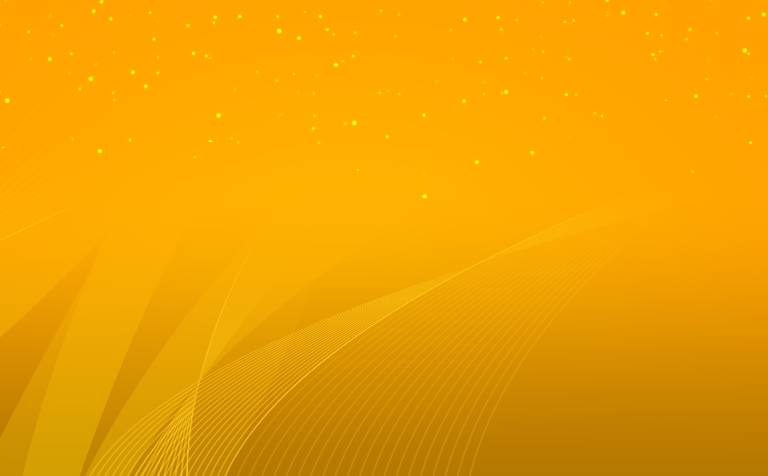
This background is drawn by a WebGL 1 fragment shader. Its source:

```glsl
precision highp float;
uniform vec2 u_resolution;

float hash(vec2 c) {
  vec3 q = fract(vec3(c.xyx) * 0.1031);
  q += dot(q, q.yzx + 33.33);
  return fract((q.x + q.y) * q.z);
}

// Horizontal position of a bent edge at height h
float bend(vec3 k, float h) {
  return dot(k, vec3(1.0, h, h * h));
}

// 1 to the left of an edge, 0 to the right
float leftOf(float edge, float x) {
  float soft = 1.0 / u_resolution.y;
  return 1.0 - smoothstep(-soft, soft, x - edge);
}

float between(float a, float b, float x) {
  return leftOf(b, x) * (1.0 - leftOf(a, x));
}

// One thin line along an edge
float thread(float edge, float x, float width) {
  float soft = 1.2 / u_resolution.y;
  return 1.0 - smoothstep(width, width + soft, abs(x - edge));
}

// Evenly spread threads from edge a to edge b
float strands(float a, float b, float x, float count) {
  float span = b - a;
  span = abs(span) < 0.0005 ? 0.0005 : span;
  float t = (x - a) / span;
  float gap = abs(span) / count;
  float d = abs(fract(t * count + 0.5) - 0.5) * gap;
  float soft = 1.5 / u_resolution.y;
  float line = 1.0 - smoothstep(0.0004, 0.0004 + soft, d);
  line *= min(1.0, gap / (2.0 * soft) + 0.25);
  return line * step(-0.01, t) * step(t, 1.01);
}

// Scattered sparks, thinning out downwards
vec3 sparks(vec2 p) {
  vec3 light = vec3(0.0);
  for (int i = 0; i < 3; i++) {
    float layer = float(i);
    float size = 0.043 + 0.019 * layer;
    vec2 g = p / size + layer * 17.3;
    vec2 cell = floor(g);
    vec2 jitter = vec2(hash(cell + 3.7), hash(cell + 41.2));
    float d = length(fract(g) - 0.25 - 0.5 * jitter) * size;
    float power = hash(cell + 77.1);
    float chance = 0.36 * smoothstep(0.55, 0.9, p.y);
    float lit = step(hash(cell + 9.4), chance);
    float radius = 0.0018 + 0.0034 * power * power * power;
    float core = 1.0 - smoothstep(radius * 0.5, radius + 0.0015, d);
    float halo = 0.3 * (1.0 - smoothstep(0.0, 0.0105, d));
    light += lit * (0.25 + 0.75 * power) * (core * vec3(0.1, 0.32, 0.06) + halo * vec3(0.0, 0.2, 0.0));
  }
  return light;
}

void main() {
  vec2 p = gl_FragCoord.xy / u_resolution.y;
  float x = p.x;
  float h = p.y;

  // Orange field with a golden centre and a dark floor
  vec2 off = p - vec2(0.72, 0.48);
  float glow = exp(-1.8 * off.x * off.x - 5.0 * off.y * off.y);
  vec3 color = mix(vec3(1.0, 0.625, 0.0), vec3(1.0, 0.7, 0.0), glow);
  float floorShade = 1.0 - smoothstep(-0.1, 0.6, h);
  color = mix(color, vec3(0.69, 0.46, 0.0), floorShade);

  // Edges of the ribbons
  float leaf = bend(vec3(-0.36, 1.36, -0.42), h);
  float outer = bend(vec3(-0.04, 0.5, 0.08), h);
  float inner = bend(vec3(0.046, 0.25, 0.2), h);
  float bladeEnd = bend(vec3(0.168, 0.34, 0.16), h);
  float sashStart = bend(vec3(0.178, 0.5, 0.4), h);
  float sashEnd = bend(vec3(0.273, 0.55, 0.95), h);
  float veilEnd = bend(vec3(0.47, 0.55, -0.2), h);
  float stem = bend(vec3(0.393, 0.02, 0.55), h);

  // Translucent ribbons
  float fade = 1.0 - smoothstep(0.35, 0.74, h);
  vec3 gold = vec3(min(1.0, 0.87 + 0.27 * h), 0.68 + 0.03 * h, 0.01);
  float cover = 0.6 * leftOf(leaf, x);
  cover = max(cover, 0.42 * between(outer, bladeEnd, x));
  cover = max(cover, 0.72 * between(inner, bladeEnd, x));
  cover = max(cover, 0.62 * between(sashStart, sashEnd, x));
  cover = max(cover, 0.2 * between(bladeEnd, veilEnd, x));
  color = mix(color, gold, cover * fade);

  // Woven threads
  float crest = bend(vec3(0.473, 0.455, 1.65), h);
  float upper = bend(vec3(0.189, 0.6, 2.75), h);
  float rim = bend(vec3(0.987, 0.25, 0.85), h);
  float cross = bend(vec3(0.284, 0.65, 0.15), h);
  float high = 1.0 - smoothstep(0.38, 0.64, h);
  float weave = 0.5 * strands(upper, crest, x, 18.0) * high;
  weave += 0.22 * strands(crest, rim, x, 20.0) * high;
  weave += 0.55 * strands(cross, stem, x, 9.0) * (1.0 - smoothstep(0.15, 0.5, h));
  weave += 0.5 * thread(crest, x, 0.0012) * smoothstep(0.05, 0.3, h) * (1.0 - smoothstep(0.45, 0.63, h));
  weave += 0.4 * thread(stem, x, 0.0005) * (1.0 - smoothstep(0.3, 0.6, h));

  // Small fan at the left border
  float low = 2.1 * (h - 0.495);
  float steep = 0.8 * (h - 0.68);
  float border = 1.0 - smoothstep(0.02, 0.2, x);
  weave += border * (0.16 * strands(steep, low, x, 14.0) + 0.5 * thread(low, x, 0.002));
  color = mix(color, vec3(1.0, 0.79, 0.1), min(weave, 0.8));

  color += sparks(p);
  gl_FragColor = vec4(clamp(color, 0.0, 1.0), 1.0);
}
```
